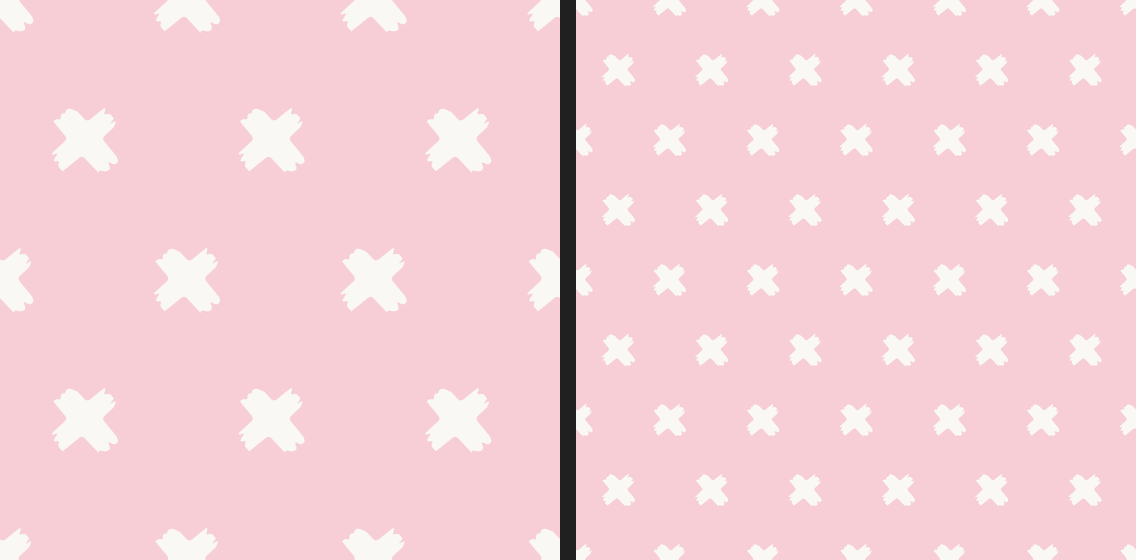
Left, the tile; right, the same tile 2 across and 2 down.
Give the GLSL for this pattern, as a WebGL 1 fragment shader.

```glsl
precision highp float;

uniform vec2 u_resolution;

const vec3 PINK = vec3(0.969, 0.808, 0.839);
const vec3 CREAM = vec3(0.980, 0.973, 0.957);
const float UNITS = 768.0;             // design units across the canvas
const vec2 CELL = vec2(256.0, 384.0);  // 3 by 2 cells, two crosses in each
const vec2 STAGGER = vec2(116.0, 192.0);
const int SAMPLES = 4;

// Notch between bristles: x = position, y = depth, z = width
float notch(float across, vec3 shape) {
  float t = (across - shape.x) / shape.z;
  return shape.y * exp(-t * t);
}

// Length of a ragged brush end at a position across the stroke
float raggedEnd(float across, float reach, vec3 a, vec3 b, vec3 c) {
  return reach - notch(across, a) - notch(across, b) - notch(across, c);
}

// Turn a point into (along, across) coordinates of a stroke
vec2 strokeSpace(vec2 p, float angle) {
  vec2 dir = vec2(cos(angle), sin(angle));
  return vec2(dot(p, dir), dot(p, vec2(-dir.y, dir.x)));
}

// Slightly tapered bar with separate lengths for its two ends
float stroke(vec2 q, float center, float halfWidth, float startLen, float endLen) {
  float taper = 1.2 * q.x * q.x / 2304.0;
  float side = abs(q.y - center) - halfWidth + taper;
  float tip = max(q.x - endLen, -q.x - startLen);
  return max(side, tip);
}

float smoothMin(float a, float b, float k) {
  float h = max(k - abs(a - b), 0.0) / k;
  return min(a, b) - 0.25 * k * h * h;
}

// Two brush strokes with a soft fillet where they meet
float brushCross(vec2 p) {
  vec2 q = strokeSpace(p, -0.849);
  float topLeft = raggedEnd(q.y, 47.5, vec3(-6.0, 4.0, 3.0),
                            vec3(4.0, 2.0, 2.0), vec3(20.0, 13.0, 5.0));
  float bottomRight = raggedEnd(q.y, 53.0, vec3(4.5, 8.0, 2.8),
                                vec3(-13.0, 8.0, 5.0), vec3(20.0, 10.0, 3.2));
  float falling = stroke(q, 1.3, 17.8, topLeft, bottomRight);

  q = strokeSpace(p, 0.715);
  float bottomLeft = raggedEnd(q.y, 51.0, vec3(10.5, 10.0, 2.5),
                               vec3(1.0, 5.0, 2.8), vec3(16.0, 5.0, 3.0));
  float topRight = raggedEnd(q.y, 49.8, vec3(9.0, 6.0, 3.0),
                             vec3(-6.2, 8.0, 1.4), vec3(-13.5, 8.0, 3.0));
  float rising = stroke(q, 1.4, 15.3, bottomLeft, topRight);

  return smoothMin(falling, rising, 6.0);
}

// Offset from the nearest point of a wrapped grid
vec2 repeatCentered(vec2 p, vec2 period) {
  return (fract(p / period + 0.5) - 0.5) * period;
}

float staggeredCrosses(vec2 p) {
  return min(brushCross(repeatCentered(p, CELL)),
             brushCross(repeatCentered(p - STAGGER, CELL)));
}

void main() {
  // Average subsamples to keep the fine bristle edges smooth
  float count = float(SAMPLES);
  vec2 subpixel = UNITS / (u_resolution * count);
  vec2 corner = (gl_FragCoord.xy - 0.5) / u_resolution * UNITS;
  float coverage = 0.0;
  for (int j = 0; j < SAMPLES; j++) {
    for (int i = 0; i < SAMPLES; i++) {
      vec2 p = corner + (vec2(float(i), float(j)) + 0.5) * subpixel;
      coverage += clamp(0.5 - staggeredCrosses(p) / subpixel.y, 0.0, 1.0);
    }
  }
  gl_FragColor = vec4(mix(PINK, CREAM, coverage / (count * count)), 1.0);
}
```
